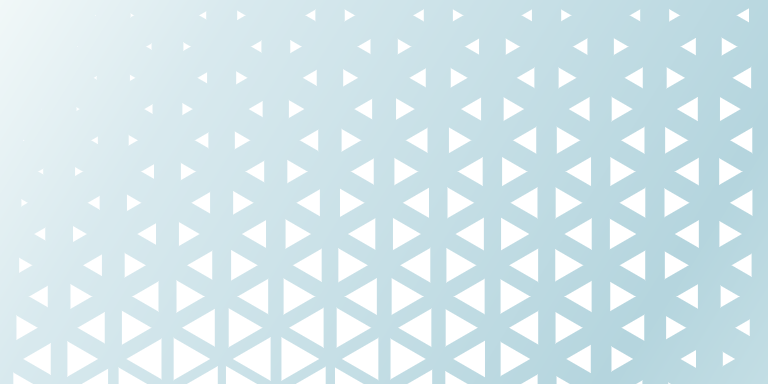
Write a Shadertoy shader that draws this background.

```glsl
// Halftone lattice of white triangles over a pale blue diagonal gradient.

const float STRIP_WIDTH = 0.1409;              // height of a full lattice triangle
const float ROW_PITCH = STRIP_WIDTH / 1.7320508;
const vec2 LATTICE_ORIGIN = vec2(0.0143, 0.960);

const vec3 MIST = vec3(0.945, 0.972, 0.973);
const vec3 PALE_BLUE = vec3(0.850, 0.916, 0.935);
const vec3 TEAL = vec3(0.708, 0.835, 0.870);
const vec3 SOFT_TEAL = vec3(0.765, 0.870, 0.895);
const vec3 WHITE = vec3(1.0);

// Diagonal gradient running from the upper left to the lower right
vec3 backgroundColor(vec2 p) {
    float along = dot(vec2(p.x, 1.0 - p.y), vec2(0.85, 0.53));
    vec3 color = mix(MIST, PALE_BLUE, clamp(along / 0.52, 0.0, 1.0));
    color = mix(color, TEAL, clamp((along - 0.52) / 1.355, 0.0, 1.0));
    return mix(color, SOFT_TEAL, clamp((along - 1.875) / 0.355, 0.0, 1.0));
}

float cubic(vec4 k, float t) {
    return k.x + t * (k.y + t * (k.z + t * k.w));
}

// Parabola through three values placed at the heights in knots
float parabola(vec3 values, vec3 knots, float y) {
    float lowSlope = (values.y - values.x) / (knots.y - knots.x);
    float highSlope = (values.z - values.y) / (knots.z - knots.y);
    float bend = (highSlope - lowSlope) / (knots.z - knots.x);
    return values.x + (y - knots.x) * (lowSlope + bend * (y - knots.y));
}

// Triangle height as a fraction of the strip width
float triangleScale(vec2 center) {
    float t = center.x - 1.0;
    float bottom = cubic(vec4(0.662, -0.240, -0.370, 0.107), t);
    float middle = cubic(vec4(0.470, 0.159, -0.231, 0.0), t);
    float top = cubic(vec4(0.192, 0.022, -0.155, 0.179), t);
    return parabola(vec3(bottom, middle, top), vec3(0.068, 0.471, 0.961), center.y);
}

// Equilateral triangle about its centroid, with its tip toward +x
float triangleDistance(vec2 q, float inradius) {
    return max(-q.x, 0.5 * q.x + 0.8660254 * abs(q.y)) - inradius;
}

// Nearest triangle in this strip; tips can reach into adjacent rows
float latticeDistance(vec2 p) {
    float strip = floor((p.x - LATTICE_ORIGIN.x) / STRIP_WIDTH);
    float nearestRow = round((LATTICE_ORIGIN.y - p.y) / ROW_PITCH);
    float nearest = 1.0;
    for (int i = -1; i <= 1; i++) {
        float row = nearestRow + float(i);
        float pointsLeft = mod(strip + row, 2.0);
        float direction = 1.0 - 2.0 * pointsLeft;
        vec2 center = LATTICE_ORIGIN
            + vec2((strip + (1.0 + pointsLeft) / 3.0) * STRIP_WIDTH, -row * ROW_PITCH);
        vec2 local = (p - center) * vec2(direction, 1.0);
        float inradius = triangleScale(center) * STRIP_WIDTH / 3.0;
        nearest = min(nearest, triangleDistance(local, inradius));
    }
    return nearest;
}

void mainImage(out vec4 fragColor, in vec2 fragCoord) {
    vec2 p = fragCoord / iResolution.y;
    float coverage = clamp(0.5 - latticeDistance(p) * iResolution.y, 0.0, 1.0);
    fragColor = vec4(mix(backgroundColor(p), WHITE, coverage), 1.0);
}
```
